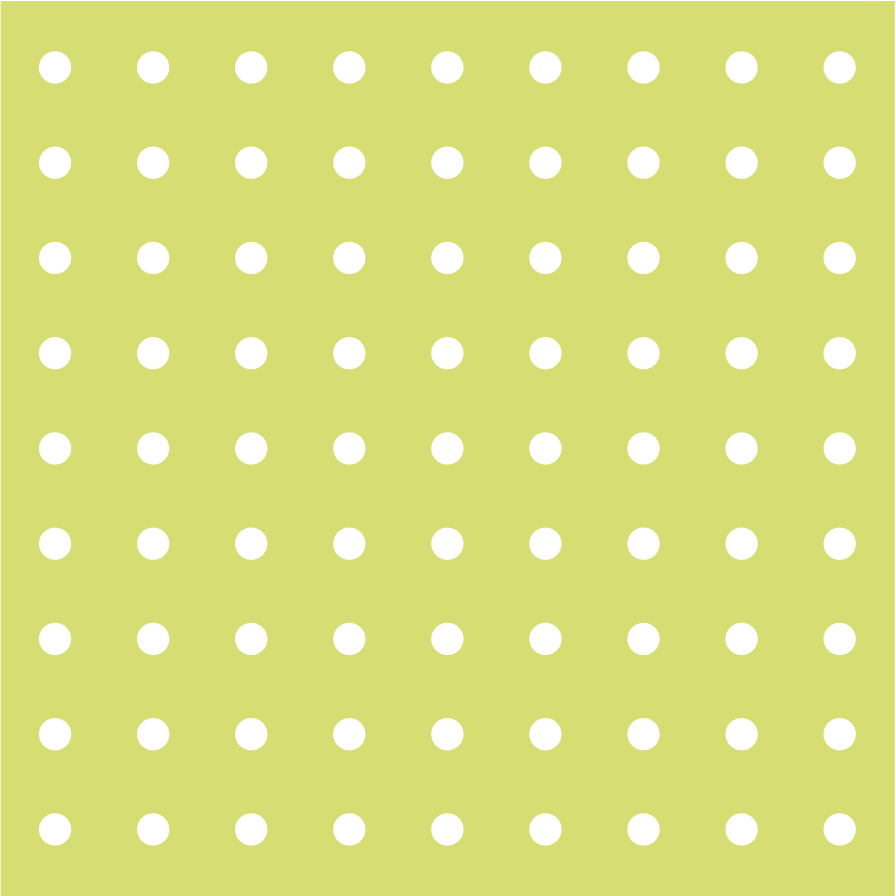
Give the GLSL for this pattern, as a WebGL 2 fragment shader.

```glsl
#version 300 es
precision highp float;
// Draws a regular 9 by 9 grid of white dots on a lime panel with a hairline
// white rim. Each point is folded onto its nearest dot, and circle and box
// distances are turned into smooth coverage.

uniform vec2 u_resolution;
out vec4 outColor;

const vec3 LIME = vec3(0.84, 0.871, 0.451);
const vec3 WHITE = vec3(1.0);

const vec2 GRID_CENTER = vec2(0.4993, 0.4995);
const vec2 GRID_PITCH = vec2(0.10946, 0.1063);
const float GRID_REACH = 4.0;  // dots on each side of the middle one
const float DOT_RADIUS = 0.018;

// The panel runs past the lower edge, so the rim shows on three sides only.
const vec2 PANEL_MIN = vec2(0.0007, -0.01);
const vec2 PANEL_MAX = vec2(0.9987, 0.9988);

// Offset from the nearest point of a finite, centred grid.
vec2 foldToGrid(vec2 p, vec2 center, vec2 pitch, float reach) {
    vec2 q = p - center;
    vec2 cell = clamp(floor(q / pitch + 0.5), -reach, reach);
    return q - cell * pitch;
}

float circleDistance(vec2 p, float radius) {
    return length(p) - radius;
}

float boxDistance(vec2 p, vec2 low, vec2 high) {
    vec2 d = max(low - p, p - high);
    return length(max(d, 0.0)) + min(max(d.x, d.y), 0.0);
}

// Share of a pixel lying inside a shape.
float coverage(float dist, float pixel) {
    return clamp(0.5 - dist / pixel, 0.0, 1.0);
}

void main() {
    float side = min(u_resolution.x, u_resolution.y);
    vec2 p = (gl_FragCoord.xy - 0.5 * u_resolution) / side + 0.5;
    float pixel = 1.0 / side;

    // Panel over white
    float panel = coverage(boxDistance(p, PANEL_MIN, PANEL_MAX), pixel);
    vec3 color = mix(WHITE, LIME, panel);

    // Dots
    vec2 local = foldToGrid(p, GRID_CENTER, GRID_PITCH, GRID_REACH);
    color = mix(color, WHITE, coverage(circleDistance(local, DOT_RADIUS), pixel));

    outColor = vec4(color, 1.0);
}
```
